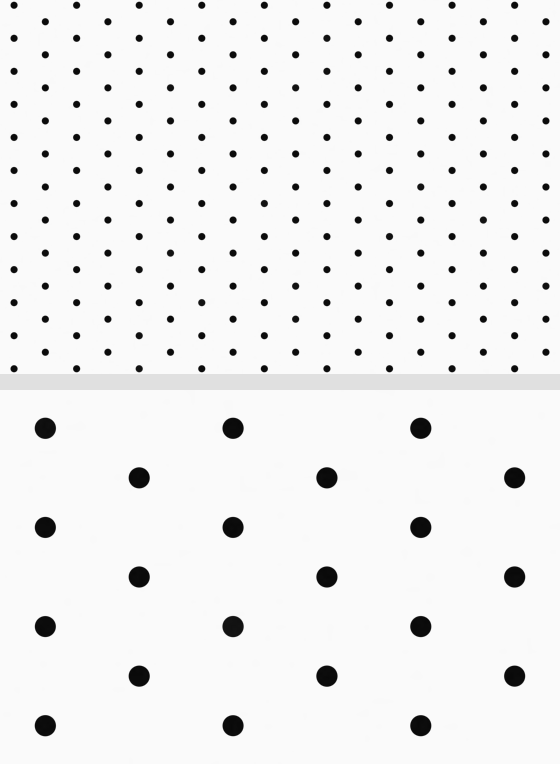
Top: the whole. Bottom: its middle third, enlarged.
A Shadertoy shader for this pattern:

```glsl
float hash(vec2 p) {
    return fract(sin(dot(p, vec2(127.1, 311.7))) * 43758.5453);
}

float valueNoise(vec2 p) {
    vec2 i = floor(p), f = fract(p);
    f = f * f * (3.0 - 2.0 * f);
    return mix(mix(hash(i), hash(i + vec2(1, 0)), f.x),
               mix(hash(i + vec2(0, 1)), hash(i + vec2(1, 1)), f.x), f.y);
}

void mainImage(out vec4 fragColor, in vec2 fragCoord) {
    // Centred coordinates, canvas height = 1
    vec2 p = (fragCoord - 0.5 * iResolution.xy) / iResolution.y;
    float pixel = 1.0 / iResolution.y;

    // 18 columns; every other one is shifted by half a row
    vec2 pitch = vec2(iResolution.x / iResolution.y * 0.05587, 0.08836);
    vec2 grid = p / pitch;
    float column = floor(grid.x);
    grid.y += 0.5 * mod(column, 2.0) + 0.5;
    float row = floor(grid.y);
    vec2 local = (fract(grid) - 0.5) * pitch;

    // Round dot with a trace of size variation
    float seed = hash(vec2(column, row) + 40.0);
    float radius = 0.0094 + 0.0001 * (seed - 0.5);
    float dotMask = smoothstep(0.75, -0.75, (length(local) - radius) / pixel);

    // Near-white paper, and ink that is a little faded in a few dots
    float paper = 0.98 + 0.004 * (valueNoise(p * 90.0 + 70.0) - 0.5);
    float ink = 0.035 + 0.015 * valueNoise(p * 300.0 + 200.0)
              + 0.03 * smoothstep(0.85, 1.0, seed);

    fragColor = vec4(vec3(mix(paper, ink, dotMask)), 1.0);
}
```
